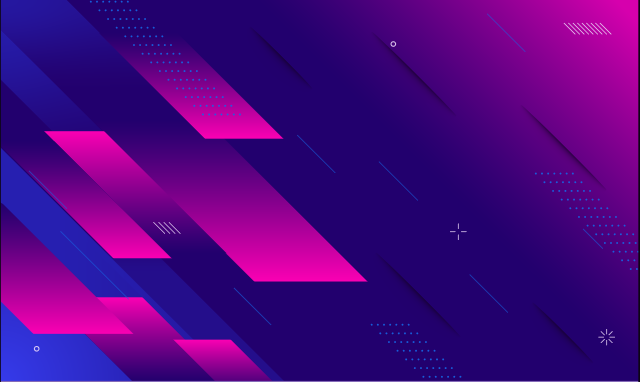
Give the GLSL for this background, as a WebGL 2 fragment shader.

```glsl
#version 300 es
precision highp float;
// Abstract diagonal background: a navy field glowing magenta at the top right,
// blue bands and pink gradient parallelograms sheared along 45 degrees,
// with soft slits, dot grids, thin strokes and small white ornaments on top.
uniform vec2 u_resolution;
out vec4 fragColor;

const vec3 NAVY = vec3(0.135, 0.0, 0.43);
const vec3 PINK = vec3(0.98, 0.0, 0.70);
const vec3 BLUE = vec3(0.15, 0.12, 0.69);
const vec3 AZURE = vec3(0.08, 0.40, 0.90);

float aa; // size of one screen sample in canvas units

// Antialiased coverage of a signed distance
float cover(float d) { return clamp(0.5 - d / aa, 0.0, 1.0); }

// Band between two 45 degree edges, given as limits of x - y
float band(vec2 p, float lo, float hi) {
  float k = p.x - p.y;
  return cover(max(lo - k, k - hi) * 0.7071);
}

float segment(vec2 p, vec2 a, vec2 b) {
  vec2 e = b - a;
  return length(p - a - e * clamp(dot(p - a, e) / dot(e, e), 0.0, 1.0));
}

// Navy field, diagonal glow and blue bands
vec3 backdrop(vec2 p) {
  float glow = pow(clamp((p.x - p.y - 310.0) / 430.0, 0.0, 1.0), 1.25);
  vec3 col = mix(NAVY, vec3(0.84, 0.0, 0.68), glow);
  float left = 1.0 - 0.3 * smoothstep(0.0, 150.0, p.x);
  col = mix(col, BLUE, band(p, -35.0, 80.0) * 0.75 * left * smoothstep(115.0, 0.0, p.y));
  col = mix(col, BLUE, band(p, -95.0, -35.0) * 0.9 * left * smoothstep(230.0, 20.0, p.y));
  col = mix(col, BLUE, band(p, -243.0, -177.0) * (1.0 - 0.35 * smoothstep(60.0, 280.0, p.x)));
  col = mix(col, BLUE, band(p, -187.0, -118.0) * 0.45 * smoothstep(280.0, 330.0, p.y));
  vec3 corner = mix(vec3(0.21, 0.23, 0.92), BLUE, clamp(length(p - vec2(0.0, 460.0)) / 190.0, 0.0, 1.0));
  return mix(col, corner, band(p, -500.0, -300.0) * step(320.0, p.y));
}

// Each panel: left edge, right edge, pink end and faded end
vec3 panels(vec2 p, vec3 col) {
  vec4 panel[7] = vec4[7](
    vec4(-34.0, 102.0, 339.0, 145.0), vec4(79.0, 173.0, 167.0, 40.0),
    vec4(-105.0, -33.0, 158.0, 305.0), vec4(-175.0, -105.0, 311.0, 170.0),
    vec4(-300.0, -187.0, 358.0, 460.0), vec4(-362.0, -242.0, 402.0, 245.0),
    vec4(-201.0, -132.0, 409.0, 478.0));
  for (int i = 0; i < 7; i++) {
    vec4 s = panel[i];
    float inside = cover(max(min(s.z, s.w) - p.y, p.y - max(s.z, s.w)));
    float t = pow(clamp((p.y - s.w) / (s.z - s.w), 0.0, 1.0), 1.15);
    col = mix(col, mix(NAVY, PINK, t), inside * band(p, s.x, s.y));
  }
  return col;
}

// Leaf-shaped shadow, crisp on the upper right and soft on the lower left
float slit(vec2 p, vec3 s) {
  vec2 q = p - s.xy;
  float t = clamp((q.x + q.y) * 0.5 / s.z, 0.0, 1.0);
  float bulge = sqrt(sin(3.14159 * t));
  float across = (q.x - q.y) * 0.7071 - 1.5 * bulge;
  return bulge * cover(across) * exp(min(across, 0.0) / (1.0 + 3.0 * bulge));
}

// Sheared grid of dots with a given number of rows
float dots(vec2 p, vec2 start, float rows) {
  vec2 q = p - start;
  float row = clamp(round(q.y / 10.45), 0.0, rows - 1.0);
  q -= row * vec2(10.35, 10.45);
  q.x -= 7.4 * clamp(round(q.x / 7.4), 0.0, 6.0);
  return cover(length(q) - 1.1);
}

// Row of short diagonal strokes
float hatch(vec2 p, vec2 start, float gap, float count) {
  vec2 q = p - start;
  q.x -= gap * clamp(round((q.x - q.y) / gap), 0.0, count - 1.0);
  return cover(segment(q, vec2(0.0), vec2(13.0)) - 0.45);
}

// Radial ticks around a centre
float burst(vec2 q, float arms) {
  float turn = 6.28318 / arms;
  float a = atan(q.y, q.x);
  a -= turn * round(a / turn);
  return cover(segment(length(q) * vec2(cos(a), sin(a)), vec2(4.0, 0.0), vec2(9.3, 0.0)) - 0.5);
}

float ring(vec2 q) { return cover(abs(length(q) - 2.7) - 0.65); }

void main() {
  vec2 p = gl_FragCoord.xy / u_resolution * vec2(768.0, 460.0);
  p.y = 460.0 - p.y;
  aa = 768.0 / u_resolution.x;
  vec3 col = panels(p, backdrop(p));

  // Shadows: start and horizontal extent
  vec3 slits[5] = vec3[5](vec3(300, 32, 75), vec3(446, 38, 102), vec3(625, 126, 103),
    vec3(451, 304, 102), vec3(639, 364, 73));
  for (int i = 0; i < 5; i++) col = mix(col, vec3(0.08, 0.0, 0.16), 0.8 * slit(p, slits[i]));

  // Thin strokes: start and horizontal extent
  vec3 strokes[8] = vec3[8](vec3(585, 17, 45), vec3(357, 163, 45), vec3(455, 195, 46),
    vec3(564, 331, 45), vec3(281, 347, 44), vec3(73, 279, 81), vec3(35, 206, 45), vec3(700, 276, 23));
  for (int i = 0; i < 8; i++) {
    vec3 s = strokes[i];
    col = mix(col, AZURE, 0.6 * cover(segment(p, s.xy, s.xy + s.z) - 0.5));
  }

  float grid = max(dots(p, vec2(109.0, 2.0), 14.0),
    max(dots(p, vec2(643.0, 209.0), 12.0), dots(p, vec2(446.0, 391.0), 7.0)));
  col = mix(col, AZURE, 0.9 * grid);

  // White ornaments
  float white = max(hatch(p, vec2(677.0, 28.0), 5.4, 9.0), hatch(p, vec2(184.5, 268.0), 6.2, 4.0));
  white = max(white, max(ring(p - vec2(472.0, 53.0)), ring(p - vec2(44.0, 420.0))));
  white = max(white, max(burst(p - vec2(550.0, 279.0), 4.0), burst(p - vec2(728.0, 406.0), 8.0)));
  col = mix(col, vec3(0.93, 0.86, 0.98), 0.88 * white);

  // Border lines
  col = mix(col, vec3(0.52, 0.42, 0.72), cover(458.7 - p.y));
  col = mix(col, vec3(0.05, 0.02, 0.08), cover(min(p.x - 1.0, 766.0 - p.x)));
  fragColor = vec4(col, 1.0);
}
```
